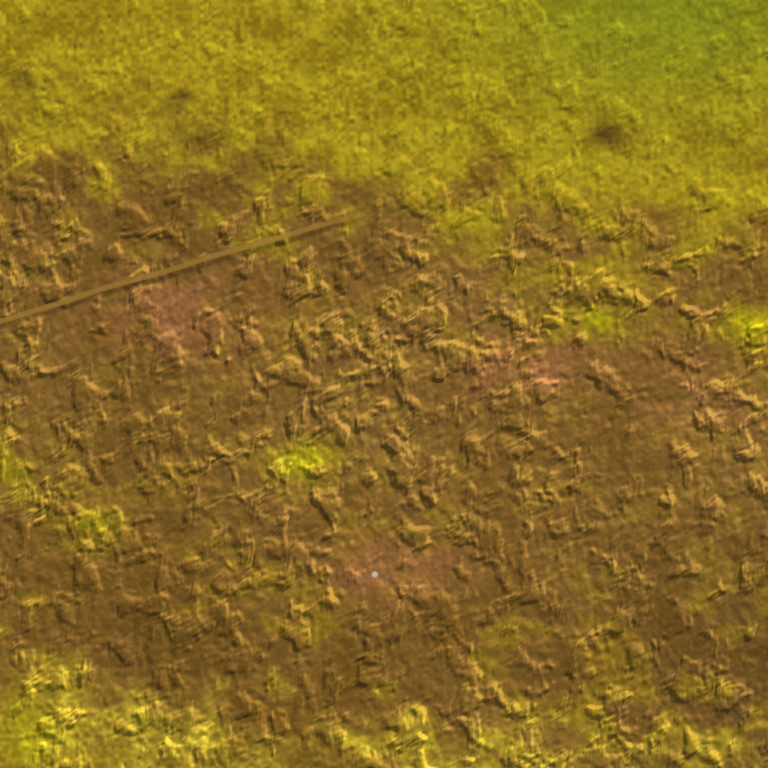
A WebGL 1 fragment shader for this texture:

```glsl
precision highp float;
// Aerial view of rough brown soil between mossy grass, crossed by a faint track.
uniform vec2 u_resolution;

float hash(vec2 p) {
  return fract(sin(dot(p, vec2(127.1, 311.7))) * 43758.5453);
}

float noise(vec2 p) {
  vec2 i = floor(p), f = fract(p);
  f = f * f * (3.0 - 2.0 * f);
  return mix(mix(hash(i), hash(i + vec2(1.0, 0.0)), f.x),
             mix(hash(i + vec2(0.0, 1.0)), hash(i + 1.0), f.x), f.y);
}

float fbm(vec2 p) {
  float sum = 0.0, amp = 0.5;
  for (int i = 0; i < 4; i++) {
    sum += amp * noise(p);
    p = mat2(1.6, 1.2, -1.2, 1.6) * p + 7.3;
    amp *= 0.5;
  }
  return sum / 0.9375;
}

// Soft round patch with a ragged edge
float patchAt(vec2 p, vec2 center, vec2 size) {
  vec2 d = (p - center) / size;
  return exp(-dot(d, d)) * smoothstep(0.2, 0.65, fbm(p * 32.0 + center * 9.0));
}

// Clods stretched down to the right, over fine grain
float height(vec2 p) {
  vec2 q = mat2(0.83, 0.56, -0.56, 0.83) * p;
  q += 0.012 * (vec2(noise(p * 38.0), noise(p * 38.0 + 31.0)) - 0.5);
  float clods = smoothstep(0.46, 0.78, fbm(q * vec2(48.0, 36.0)));
  return clods + 0.45 * noise(q * vec2(125.0, 95.0)) + 0.16 * noise(p * 240.0);
}

void main() {
  vec2 p = gl_FragCoord.xy / u_resolution;
  float broad = fbm(p * 5.0 + 3.0) - 0.5;
  float mottle = fbm(p * vec2(22.0, 28.0)) - 0.5;
  float grain = noise(p * 190.0) - 0.5;

  // Grass along the top and the lower left
  float ragged = 0.16 * broad + 0.18 * mottle;
  float topGrass = smoothstep(-0.11, 0.10, p.y - 0.81 + 0.09 * p.x + ragged);
  float lowGrass = smoothstep(-0.08, 0.13, 0.15 - 0.17 * p.x - p.y + ragged);

  // Soil, with olive moss scattered over it
  vec3 color = mix(vec3(0.44, 0.32, 0.12), vec3(0.55, 0.41, 0.20),
                   clamp(0.55 + 1.3 * broad + 1.2 * mottle, 0.0, 1.0));
  color *= 1.0 - 0.12 * smoothstep(0.6, 1.0, p.x) * smoothstep(0.45, 0.1, p.y);
  float band = exp(-pow((p.y - 0.53 + 0.16 * p.x) / 0.17, 2.0));
  float moss = smoothstep(-0.05, 0.18, mottle + 0.4 * broad) * (0.65 - 0.4 * band);
  color = mix(color, vec3(0.54, 0.44, 0.10), moss);

  // Pinkish bare earth
  float pink = patchAt(p, vec2(0.23, 0.59), vec2(0.10, 0.05))
             + patchAt(p, vec2(0.69, 0.52), vec2(0.08, 0.04))
             + patchAt(p, vec2(0.51, 0.26), vec2(0.09, 0.04))
             + 0.6 * patchAt(p, vec2(0.90, 0.49), vec2(0.09, 0.05));
  color = mix(color, vec3(0.64, 0.41, 0.27), 0.75 * min(pink, 1.0));

  // Grass colours, greener toward the upper right
  vec3 grass = mix(vec3(0.55, 0.46, 0.08), vec3(0.68, 0.60, 0.12),
                   clamp(0.55 + 1.8 * mottle + 0.7 * grain, 0.0, 1.0));
  vec2 toCorner = (p - vec2(0.88, 1.0)) / vec2(0.26, 0.14);
  grass = mix(grass, vec3(0.47, 0.55, 0.11), 0.65 * exp(-dot(toCorner, toCorner)));
  color = mix(color, grass, 0.95 * topGrass);
  color = mix(color, grass * vec3(1.06, 1.06, 1.5), 0.9 * lowGrass);

  // Small bright green tufts
  float tufts = patchAt(p, vec2(0.775, 0.58), vec2(0.045, 0.025))
              + patchAt(p, vec2(0.40, 0.40), vec2(0.045, 0.025))
              + patchAt(p, vec2(0.98, 0.58), vec2(0.035, 0.030))
              + 0.6 * patchAt(p, vec2(0.01, 0.39), vec2(0.04, 0.04))
              + 0.6 * patchAt(p, vec2(0.12, 0.32), vec2(0.05, 0.025))
              + 0.8 * patchAt(p, vec2(0.02, 0.04), vec2(0.06, 0.05));
  color = mix(color, vec3(0.66, 0.62, 0.08), min(tufts, 1.0));

  // Dark hollows in the turf
  float hollows = patchAt(p, vec2(0.05, 0.895), vec2(0.035, 0.02))
                + patchAt(p, vec2(0.235, 0.876), vec2(0.014, 0.012))
                + patchAt(p, vec2(0.79, 0.825), vec2(0.022, 0.015))
                + 0.5 * patchAt(p, vec2(0.19, 0.18), vec2(0.05, 0.03));
  color = mix(color, vec3(0.34, 0.25, 0.10), 0.8 * min(hollows, 1.0));

  // Narrow track rising to the right
  float trackY = 0.583 + 0.294 * p.x + 0.004 * (noise(vec2(p.x * 14.0, 2.0)) - 0.5);
  float offset = p.y - trackY;
  float trackFade = 1.0 - smoothstep(0.40, 0.53, p.x);
  float track = trackFade * (1.0 - smoothstep(0.002, 0.0055, abs(offset)));
  float rut = trackFade * (1.0 - smoothstep(0.001, 0.006, abs(offset + 0.007)));

  // Low sun from the upper right lights the clods
  float ground = height(p);
  float slope = ground - height(p + vec2(0.0028, 0.0045));
  float relief = mix(1.0, 0.36, topGrass) * mix(0.75, 1.15, smoothstep(-0.2, 0.15, broad + mottle));
  relief *= 1.0 - 0.6 * track;
  float light = clamp(slope * relief, -0.55, 0.6);
  color *= 1.0 + 0.75 * light + 0.12 * grain;
  color += vec3(0.10, 0.085, 0.07) * max(light, 0.0) * (1.0 - topGrass);
  color = mix(color, vec3(0.62, 0.47, 0.21), 0.65 * track);
  color *= 1.0 - 0.2 * rut;

  // Pale pebble
  float pebble = 1.0 - smoothstep(0.002, 0.006, length(p - vec2(0.488, 0.252)));
  color = mix(color, vec3(0.82, 0.76, 0.70), 0.85 * pebble);
  gl_FragColor = vec4(clamp(color, 0.0, 1.0), 1.0);
}
```
